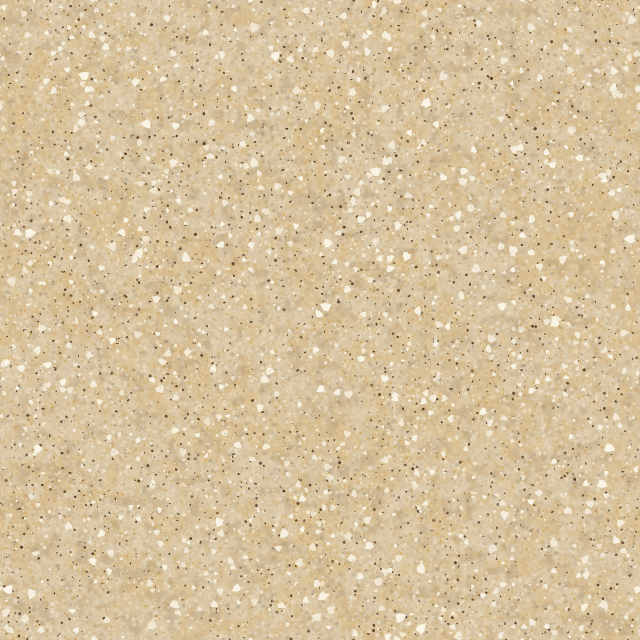
Give the GLSL for this texture, as a WebGL 1 fragment shader.

```glsl
precision highp float;
// Seamless sand-coloured composite stone with pale chips, ochre grains and dark specks.
uniform vec2 u_resolution;

const vec3 CREAM = vec3(0.855, 0.785, 0.66);
const vec3 SAND = vec3(0.85, 0.75, 0.575);
const vec3 SHADE = vec3(0.77, 0.68, 0.54);
const vec3 GREY = vec3(0.58, 0.53, 0.44);
const vec3 PALE = vec3(0.94, 0.895, 0.81);
const vec3 OCHRE = vec3(0.82, 0.62, 0.29);
const vec3 BROWN = vec3(0.29, 0.19, 0.10);
const vec3 WHITE = vec3(0.98, 0.96, 0.90);

vec3 hash3(vec2 cell, float seed) {
  vec3 p = fract(vec3(cell.xyx + seed * 17.31) * vec3(0.1031, 0.1030, 0.0973));
  p += dot(p, p.yxz + 33.33);
  return fract((p.xxy + p.yzz) * p.zyx);
}

// Value noise that wraps after the given whole number of cells.
float wrapNoise(vec2 uv, float cells, float seed) {
  vec2 p = uv * cells;
  vec2 cell = floor(p);
  vec2 f = fract(p);
  f = f * f * (3.0 - 2.0 * f);
  float a = hash3(mod(cell, cells), seed).x;
  float b = hash3(mod(cell + vec2(1.0, 0.0), cells), seed).x;
  float c = hash3(mod(cell + vec2(0.0, 1.0), cells), seed).x;
  float d = hash3(mod(cell + vec2(1.0, 1.0), cells), seed).x;
  return mix(mix(a, b, f.x), mix(c, d, f.x), f.y);
}

// Distance to a grain, from a round speck (0) to a clipped triangular chip (1).
float grainDistance(vec2 p, float angle, float radius, float stretch, float angularity) {
  float c = cos(angle);
  float s = sin(angle);
  vec2 q = vec2(c * p.x + s * p.y, (c * p.y - s * p.x) * stretch);
  float chip = max(max(abs(q.x) * 0.85 + q.y * 0.55, -q.y), abs(q.x + 0.2 * q.y));
  return mix(length(q), chip, angularity) - radius;
}

// Coverage of scattered grains; clumping thins some regions and crowds others.
float grains(vec2 uv, float cells, float density, float clumping, vec2 radii,
             float angularity, float softness, float seed) {
  vec2 home = floor(uv * cells);
  float coverage = 0.0;
  for (int y = -1; y <= 1; y++) {
    for (int x = -1; x <= 1; x++) {
      vec2 cell = home + vec2(float(x), float(y));
      vec2 id = mod(cell, cells);
      vec3 place = hash3(id, seed);
      vec3 form = hash3(id, seed + 5.0);
      vec2 centre = (cell + place.xy) / cells;
      float crowd = wrapNoise(centre, 18.0, seed + 9.0) - 0.5;
      float present = step(place.z, density * (1.0 + clumping * crowd));
      float radius = mix(radii.x, radii.y, form.x * form.x);
      float stretch = 1.0 + 0.8 * form.z;
      float dist = grainDistance(uv - centre, form.y * 6.2832, radius, stretch, angularity);
      float opacity = mix(0.65, 1.0, fract(form.x * 7.0 + form.z));
      float inside = 1.0 - smoothstep(-softness, softness, dist);
      coverage = max(coverage, present * opacity * inside);
    }
  }
  return coverage;
}

// Cloudy resin with fine granular mottling.
vec3 resin(vec2 uv) {
  float cloud = wrapNoise(uv, 12.0, 1.0) * 0.5 + wrapNoise(uv, 34.0, 2.0) * 0.5;
  float mottle = wrapNoise(uv, 84.0, 3.0);
  float fine = wrapNoise(uv, 190.0, 4.0);
  vec3 colour = mix(CREAM, SAND, smoothstep(0.35, 0.75, cloud * 0.5 + mottle * 0.5));
  float shade = wrapNoise(uv, 56.0, 6.0) * 0.6 + wrapNoise(uv, 120.0, 7.0) * 0.4;
  colour = mix(colour, SHADE, 0.7 * smoothstep(0.5, 0.85, shade));
  return colour + (fine - 0.5) * vec3(0.055, 0.06, 0.065);
}

void main() {
  vec2 uv = gl_FragCoord.xy / u_resolution;
  float pixel = 1.0 / min(u_resolution.x, u_resolution.y);
  float edge = max(0.7 * pixel, 0.0004);
  float blur = edge + 0.001;

  vec3 colour = resin(uv);

  // Grains sunk below the surface look faint and blurred.
  float sunk = grains(uv, 72.0, 0.45, 1.4, vec2(0.0014, 0.0036), 0.0, blur, 11.0);
  colour = mix(colour, GREY, 0.45 * sunk);
  float milky = grains(uv, 108.0, 0.6, 0.5, vec2(0.0011, 0.0034), 0.6, edge, 23.0);
  colour = mix(colour, PALE, 0.65 * milky);

  // Grains at the surface are crisp.
  float ochre = grains(uv, 120.0, 0.5, 0.8, vec2(0.0009, 0.0021), 0.2, edge, 37.0);
  colour = mix(colour, OCHRE, 0.7 * ochre);
  float dark = grains(uv, 66.0, 0.5, 1.5, vec2(0.0011, 0.0025), 0.15, edge, 51.0);
  colour = mix(colour, BROWN, 0.9 * dark);
  float chips = grains(uv, 58.0, 0.42, 0.7, vec2(0.0018, 0.0066), 0.9, edge, 67.0);
  colour = mix(colour, WHITE, chips);

  gl_FragColor = vec4(clamp(colour, 0.0, 1.0), 1.0);
}
```
